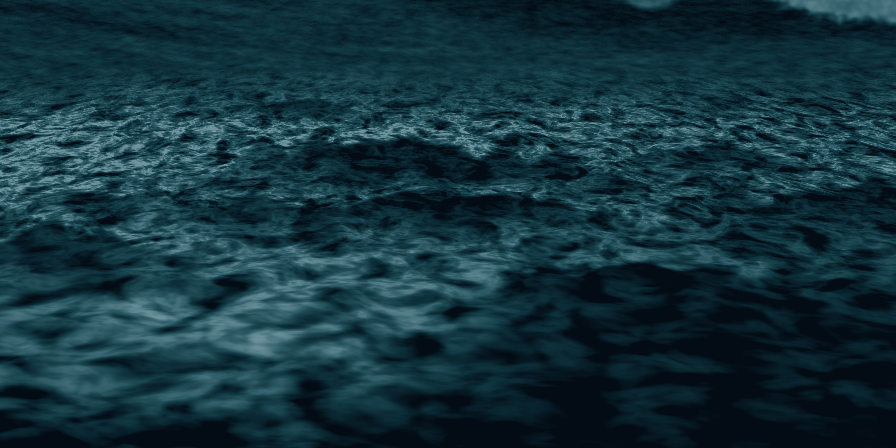
Reproduce this texture procedurally as a WebGL 1 fragment shader.

```glsl
precision highp float;
// Dark teal sea under a rising swell, with foam spilling at the upper right.
// Perspective-warped gradient noise makes the ripples; soft pools of shade
// and sharp-topped troughs set the tone, which a colour ramp then tints.

uniform vec2 u_resolution;

vec2 hashGradient(vec2 cell) {
  vec3 h = fract(cell.xyx * vec3(0.1031, 0.1030, 0.0973));
  h += dot(h, h.yzx + 33.33);
  float angle = 6.2832 * fract((h.x + h.y) * h.z);
  return vec2(cos(angle), sin(angle));
}

float gradientNoise(vec2 p) {
  vec2 i = floor(p), f = fract(p);
  vec2 w = f * f * f * (f * (f * 6.0 - 15.0) + 10.0);
  float a = dot(hashGradient(i), f);
  float b = dot(hashGradient(i + vec2(1, 0)), f - vec2(1, 0));
  float c = dot(hashGradient(i + vec2(0, 1)), f - vec2(0, 1));
  float d = dot(hashGradient(i + vec2(1, 1)), f - vec2(1, 1));
  return mix(mix(a, b, w.x), mix(c, d, w.x), w.y);
}

// Choppy ripples: rolling noise with thin bright crest lines, softer up close.
float ripples(vec2 q, float focus) {
  float sum = 0.0, amplitude = 0.8;
  q += 0.35 * vec2(gradientNoise(q * 0.8 + 7.0), gradientNoise(q * 0.9 + 31.0));
  for (int i = 0; i < 5; i++) {
    float n = gradientNoise(q);
    float crest = mix(0.6 * (0.19 - abs(n)), 0.55 * (exp(-8.0 * abs(n)) - 0.32), focus);
    sum += amplitude * (0.95 * n + crest);
    amplitude *= i < 1 ? 1.2 : mix(0.42, 0.74, focus);
    q = vec2(q.x * 1.75 + q.y * 0.25, q.y * 1.85 - q.x * 0.1) + 11.7;
  }
  return sum;
}

float pool(vec2 p, vec2 center, vec2 radius) {
  vec2 d = (p - center) / radius;
  return exp(-dot(d, d));
}

// Shaded wave face with a crisp upper rim that sinks at both ends.
float trough(vec2 p, vec2 crest, vec2 radius) {
  vec2 d = (p - crest) / radius;
  d.y += 0.4 * d.x * d.x + 0.9 * gradientNoise(p * vec2(19.0, 7.0));
  float face = smoothstep(0.12, -0.12, d.y) * exp(-d.y * d.y * 0.6);
  float rim = exp(-pow((d.y - 0.25) / 0.2, 2.0));
  return (face - 0.3 * rim) * exp(-d.x * d.x);
}

vec3 seaColor(float tone) {
  vec3 c = mix(vec3(0.012, 0.045, 0.08), vec3(0.03, 0.13, 0.17), clamp(tone, 0.0, 1.0));
  c = mix(c, vec3(0.06, 0.21, 0.25), clamp(tone - 1.0, 0.0, 1.0));
  c = mix(c, vec3(0.12, 0.29, 0.33), clamp(tone - 2.0, 0.0, 1.0));
  c = mix(c, vec3(0.22, 0.40, 0.44), clamp(tone - 3.0, 0.0, 1.0));
  return mix(c, vec3(0.40, 0.55, 0.59), clamp(tone - 4.0, 0.0, 1.2));
}

void main() {
  vec2 p = gl_FragCoord.xy / u_resolution;
  float depth = 1.15 - p.y;
  vec2 plane = vec2((p.x - 0.5) * 11.0 / depth, -15.0 * log(depth));
  float focus = smoothstep(0.25, 0.6, p.y);
  float chop = ripples(plane, focus);
  float wobble = gradientNoise(p * vec2(9.0, 14.0));

  // Broad light across the open water
  vec2 lit = p + vec2(0.04, 0.03) * wobble;
  float tone = 2.1;
  tone += 1.2 * pool(lit, vec2(0.02, 0.68), vec2(0.3, 0.14));
  tone += 1.25 * pool(lit, vec2(0.26, 0.31), vec2(0.3, 0.18));
  tone += 0.6 * pool(lit, vec2(0.55, 0.72), vec2(0.35, 0.06));
  tone += 0.7 * pool(lit, vec2(0.60, 0.45), vec2(0.25, 0.06));

  // Foreground shadow, deepest at the lower right
  float bank = p.y - 0.36 + 1.4 * max(0.6 - p.x, 0.0) + 0.07 * wobble;
  tone -= 1.5 * smoothstep(0.1, -0.12, bank);
  tone -= 0.5 * pool(lit, vec2(0.92, 0.2), vec2(0.3, 0.2));
  tone -= 1.9 * pool(lit, vec2(0.1, 0.02), vec2(0.16, 0.07));
  tone -= 0.8 * smoothstep(0.14, 0.0, p.y);

  // Wave faces
  float shade = 2.3 * trough(p, vec2(0.45, 0.68), vec2(0.18, 0.075));
  shade += 2.4 * trough(p, vec2(0.50, 0.56), vec2(0.15, 0.06));
  shade += 2.2 * trough(p, vec2(0.71, 0.40), vec2(0.12, 0.055));
  shade += 2.2 * trough(p, vec2(0.34, 0.775), vec2(0.045, 0.024));
  shade += 1.6 * trough(p, vec2(0.80, 0.67), vec2(0.08, 0.045));
  shade += 1.9 * trough(p, vec2(0.95, 0.58), vec2(0.16, 0.09));
  shade += 1.8 * trough(p, vec2(0.06, 0.48), vec2(0.13, 0.09));
  shade += 1.5 * trough(p, vec2(0.27, 0.55), vec2(0.07, 0.05));
  shade += 1.3 * trough(p, vec2(0.11, 0.57), vec2(0.08, 0.04));
  float calm = 1.0 - 0.35 * clamp(shade, 0.0, 1.5);
  calm *= 1.0 - 0.35 * smoothstep(0.1, -0.12, bank);
  tone += chop * mix(3.6, 3.2, focus) * calm - shade;

  // Smooth swell rising behind, with streaks sliding down its face
  float slope = p.y + 0.32 * p.x - 0.2 * p.x * p.x;
  float streaks = gradientNoise(vec2(p.x * 9.0, slope * 48.0))
    + 0.8 * gradientNoise(vec2(p.x * 38.0, slope * 80.0))
    + 0.7 * gradientNoise(vec2(p.x * 80.0, slope * 125.0));
  float swell = 1.6 + 0.85 * streaks + 0.35 * chop;
  swell -= 0.9 * smoothstep(0.03, 0.0, abs(p.y + 0.28 * p.x - 0.985)) * smoothstep(0.3, 0.12, p.x);
  swell -= 1.1 * smoothstep(-0.03, 0.06, p.y - 0.9 - 0.9 * pow(max(0.68 - p.x, 0.0), 1.6));
  swell += 0.45 * pool(p, vec2(0.5, 0.82), vec2(0.4, 0.06));
  float far = smoothstep(0.71, 0.86, p.y + 0.03 * wobble);
  tone = mix(tone, swell, far);

  // Spilling foam
  float spray = gradientNoise(p * vec2(50.0, 30.0)) + 0.5 * gradientNoise(p * vec2(120.0, 70.0));
  float rim = 0.94 + 2.7 * (1.0 - p.x) * (1.0 - p.x);
  float foam = smoothstep(-0.006, 0.022, p.y - rim + 0.016 * spray);
  foam = max(foam, 0.75 * smoothstep(0.3, 0.8, pool(p, vec2(0.725, 1.01), vec2(0.04, 0.035)) + 0.2 * spray));
  tone = mix(tone, 4.2 + 0.9 * spray, foam);

  gl_FragColor = vec4(seaColor(tone), 1.0);
}
```
